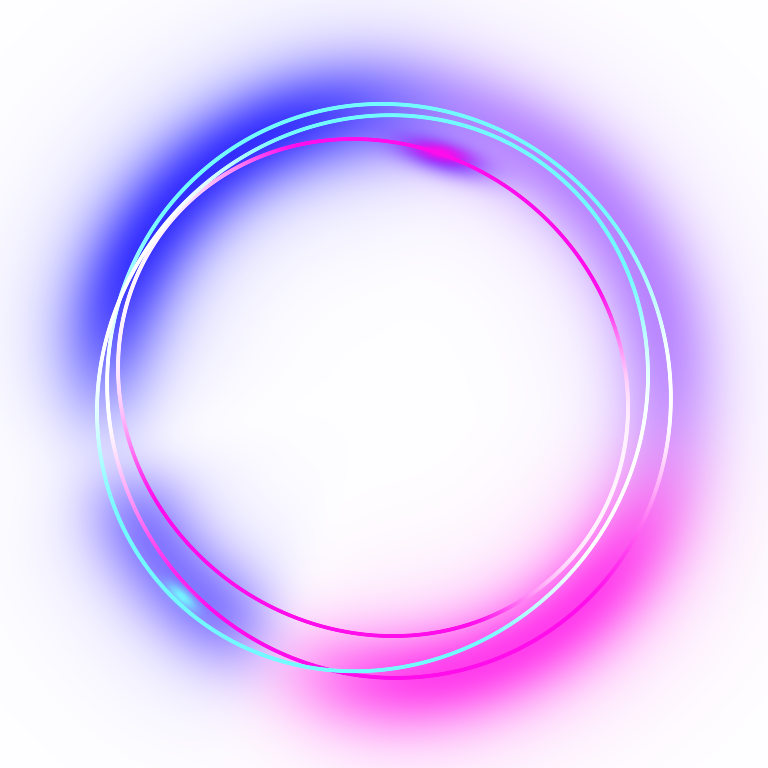
A WebGL 2 fragment shader for this background:

```glsl
#version 300 es
precision highp float;
// Neon hoops on white: three thin tilted ellipses over a soft circular glow.
// The glow is a radial falloff cut into coloured arcs by angle; two small
// stretched flares sit on the hoops.

uniform vec2 u_resolution;
out vec4 outColor;

const vec3 PAPER = vec3(0.995, 0.993, 1.0);
const vec3 BLUE = vec3(0.20, 0.18, 1.0);
const vec3 VIOLET = vec3(0.64, 0.38, 1.0);
const vec3 PERIWINKLE = vec3(0.42, 0.36, 1.0);
const vec3 MAGENTA = vec3(1.0, 0.05, 0.92);
const vec3 PINK = vec3(1.0, 0.17, 0.92);
const vec3 CYAN = vec3(0.45, 0.98, 1.0);
const vec3 INDIGO = vec3(0.40, 0.08, 1.0);

const vec2 GLOW_CENTER = vec2(0.501, 0.492);
const float GLOW_CORE = 0.065;
const float GLOW_HAZE = 0.13;
const float LINE_HALF_WIDTH = 0.0026;
const vec2 FADE_AXIS = vec2(0.927, -0.375);
const vec2 MAGENTA_FLARE = vec2(0.574, 0.801);
const vec2 CYAN_FLARE = vec2(0.237, 0.223);

// Strength of a glowing arc; angles are in degrees.
float glowArc(vec2 p, float middle, float spread, float radius) {
    vec2 q = p - GLOW_CENTER;
    float turn = (degrees(atan(q.y, q.x)) - middle) / 360.0;
    float offset = (fract(turn + 0.5) - 0.5) * 360.0 / spread;
    float d = length(q) - radius;
    float core = exp(-d * d / (GLOW_CORE * GLOW_CORE));
    float haze = exp(-d * d / (GLOW_HAZE * GLOW_HAZE));
    // Fade the angular cut near the centre, where angles crowd together.
    return (0.8 * core + 0.2 * haze) * exp(-pow(abs(offset), 4.0));
}

// Coverage of an ellipse outline; skew leans it along a diagonal.
float hoop(vec2 p, vec2 center, vec2 radii, float skew) {
    vec2 q = (p - center) / radii;
    float form = (dot(q, q) - 2.0 * skew * q.x * q.y) / (1.0 - skew * skew);
    float d = abs(sqrt(form) - 1.0) * 0.5 * (radii.x + radii.y);
    float pixel = 1.0 / min(u_resolution.x, u_resolution.y);
    return 1.0 - smoothstep(-0.5 * pixel, 0.5 * pixel, d - LINE_HALF_WIDTH);
}

// Gaussian spot stretched along a direction.
float flare(vec2 p, vec2 center, float angle, vec2 size) {
    vec2 q = p - center;
    vec2 along = vec2(cos(angle), sin(angle));
    vec2 local = vec2(dot(q, along), dot(q, vec2(-along.y, along.x))) / size;
    return exp(-dot(local, local));
}

void main() {
    vec2 p = gl_FragCoord.xy / u_resolution;
    vec3 color = PAPER;

    // Coloured glow arcs
    color = mix(color, VIOLET, 0.78 * glowArc(p, 38.0, 58.0, 0.368));
    color = mix(color, PINK, 0.92 * glowArc(p, -62.0, 46.0, 0.378));
    color = mix(color, PERIWINKLE, 0.85 * glowArc(p, 221.0, 23.0, 0.362));
    color = mix(color, BLUE, glowArc(p, 133.0, 50.0, 0.365));

    // Dark halo behind the magenta flare
    float halo = flare(p, MAGENTA_FLARE - vec2(0.0, 0.004), -0.30, vec2(0.064, 0.021));
    color = mix(color, INDIGO, 0.85 * halo);

    // Hoop tints: two fade to white along an axis, one fades by height
    vec2 heading = normalize(p - GLOW_CENTER + 1e-5);
    float pale = smoothstep(0.65, 1.0, abs(dot(heading, FADE_AXIS)));
    vec3 innerTint = mix(MAGENTA, vec3(1.0), 0.95 * pale);
    vec3 crossTint = mix(CYAN, vec3(1.0), pale);
    vec3 outerTint = mix(MAGENTA, vec3(1.0), smoothstep(0.20, 0.47, p.y));
    outerTint = mix(outerTint, CYAN, smoothstep(0.50, 0.74, p.y));

    // Hoops, from the back to the front
    float inner = hoop(p, vec2(0.4857, 0.4954), vec2(0.332, 0.3236), -0.079);
    float outer = hoop(p, vec2(0.5065, 0.491), vec2(0.367, 0.3737), -0.025);
    float crossing = hoop(p, vec2(0.485, 0.488), vec2(0.3587, 0.362), 0.065);
    color = mix(color, innerTint, inner);
    color = mix(color, outerTint, outer);
    color = mix(color, crossTint, crossing);

    // Bright flares on the hoops
    color = mix(color, MAGENTA, flare(p, MAGENTA_FLARE, -0.22, vec2(0.035, 0.011)));
    color = mix(color, CYAN, 0.95 * flare(p, CYAN_FLARE, -0.72, vec2(0.024, 0.009)));

    outColor = vec4(color, 1.0);
}
```
